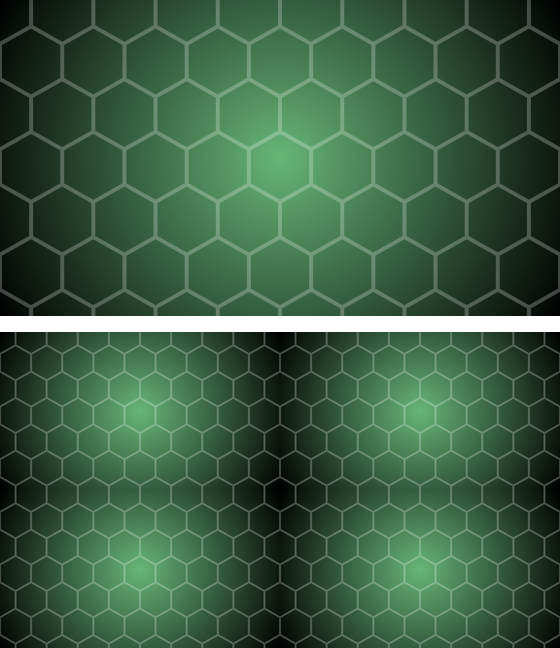
Top, the tile; bottom, the same tile 2 across and 2 down.
This pattern is drawn by a Shadertoy shader. Its source:

```glsl
#define COLUMNS 9.0
#define ROWS 6.0                         // even, so the staggered rows wrap
#define CELL_ORIGIN vec2(0.5, 0.472)     // centre of one cell, fraction of canvas
#define LINE_WIDTH 0.0125                // fraction of canvas height
#define LINE_OPACITY 0.245
#define LINE_COLOR vec3(1.0)
#define GLOW_COLOR vec3(0.405, 0.71, 0.47)

const float SQRT3 = 1.7320508;

// Distance to the nearest border in a grid of pointy-top hexagons of width 1
float hexBorder(vec2 p) {
    vec2 period = vec2(1.0, SQRT3);
    vec2 evenCell = mod(p + 0.5 * period, period) - 0.5 * period;
    vec2 oddCell = mod(p, period) - 0.5 * period;
    vec2 q = abs(dot(evenCell, evenCell) < dot(oddCell, oddCell) ? evenCell : oddCell);
    return 0.5 - max(q.x, dot(q, vec2(0.5, 0.5 * SQRT3)));
}

// Linear radial falloff that reaches black in the corners
vec3 radialGlow(vec2 uv, float aspect) {
    vec2 shape = vec2(aspect, 1.0);
    float radius = length((uv - 0.5) * shape) / length(0.5 * shape);
    return GLOW_COLOR * max(1.0 - radius, 0.0);
}

void mainImage(out vec4 fragColor, in vec2 fragCoord) {
    vec2 uv = fragCoord / iResolution.xy;
    float aspect = iResolution.x / iResolution.y;
    float pixel = 1.0 / iResolution.y;

    // Honeycomb outline, measured in canvas heights
    vec2 gridSize = vec2(COLUMNS, 0.5 * SQRT3 * ROWS);
    float border = hexBorder((uv - CELL_ORIGIN) * gridSize) * aspect / COLUMNS;
    float line = clamp(0.5 - (border - 0.5 * LINE_WIDTH) / pixel, 0.0, 1.0);

    // Translucent lines over the glow
    vec3 color = mix(radialGlow(uv, aspect), LINE_COLOR, line * LINE_OPACITY);
    fragColor = vec4(color, 1.0);
}
```
